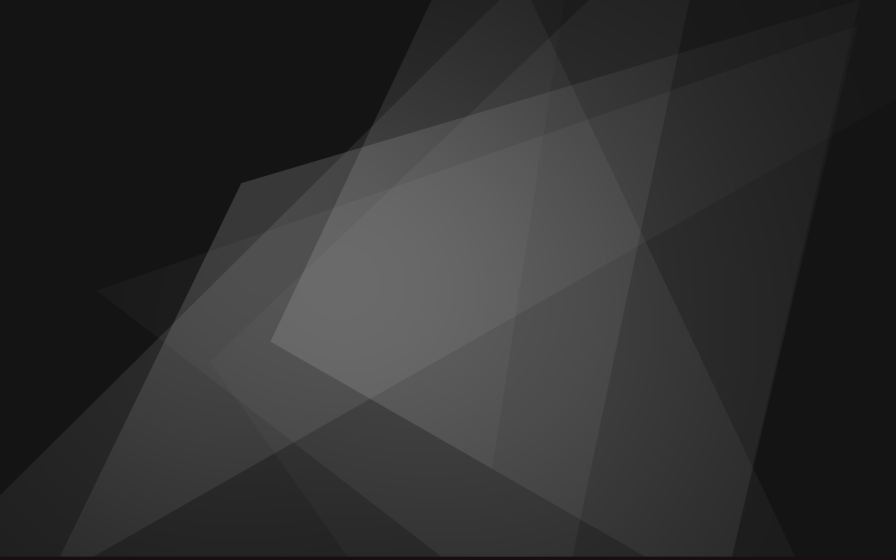
This background is drawn by a WebGL 2 fragment shader. Its source:

```glsl
#version 300 es
precision highp float;
// Overlapping translucent grey panes on a near-black ground.
// Each pane is a convex quad made of four half-planes, and its opacity
// fades with a Gaussian glow, so crossings build up towards the centre.

uniform vec2 u_resolution;
out vec4 outColor;

const vec3 GROUND = vec3(0.08);
const vec3 LIGHT = vec3(0.72);
const vec3 BASE_LINE = vec3(0.09, 0.06, 0.07);
const float FLOOR_GLOW = 0.08; // share of opacity kept far from the glow

// Signed distance to the line a-b, positive on its left.
float leftOf(vec2 p, vec2 a, vec2 b) {
    vec2 d = normalize(b - a);
    return d.x * (p.y - a.y) - d.y * (p.x - a.x);
}

// Coverage of a convex quad with counterclockwise corners.
float quad(vec2 p, vec2 a, vec2 b, vec2 c, vec2 d, float soft) {
    float inside = min(min(leftOf(p, a, b), leftOf(p, b, c)),
                       min(leftOf(p, c, d), leftOf(p, d, a)));
    return smoothstep(-soft, soft, inside);
}

// Opacity that falls off around a centre.
float glow(vec2 p, vec2 centre, float radius, float strength) {
    vec2 q = (p - centre) / radius;
    return strength * mix(FLOOR_GLOW, 1.0, exp(-dot(q, q)));
}

vec3 addPane(vec3 below, float coverage, float opacity) {
    return mix(below, LIGHT, coverage * opacity);
}

void main() {
    // Canvas units: 1.6 wide, 1 high.
    vec2 p = gl_FragCoord.xy / u_resolution * vec2(1.6, 1.0);
    float soft = 0.75 / u_resolution.y;
    vec3 color = GROUND;

    // Large pane with its bright corner at the upper left
    float cover = quad(p, vec2(0.431, 0.673), vec2(0.007, -0.2),
                       vec2(1.259, -0.2), vec2(1.535, 1.0), soft);
    color = addPane(color, cover, glow(p, vec2(0.431, 0.673), 0.667, 0.22));

    // Wide pane pointing left
    cover = quad(p, vec2(0.173, 0.481), vec2(1.055, -0.2),
                 vec2(1.259, -0.2), vec2(1.531, 0.954), soft);
    color = addPane(color, cover, glow(p, vec2(0.94, 0.31), 0.69, 0.10));

    // Diagonal beam opening to the upper right
    cover = quad(p, vec2(-0.2, -0.083), vec2(-0.2, -0.203),
                 vec2(1.8, 0.937), vec2(1.8, 1.901), soft);
    color = addPane(color, cover, glow(p, vec2(0.44, 0.46), 0.69, 0.14));

    // Upright pane with a slanted right side
    cover = quad(p, vec2(0.375, 0.354), vec2(0.766, -0.2),
                 vec2(0.979, -0.2), vec2(1.276, 1.214), soft);
    color = addPane(color, cover, glow(p, vec2(1.04, 0.52), 0.625, 0.10));

    // Two panes sharing the sharp inner corner
    vec2 corner = vec2(0.483, 0.390);
    vec2 top = vec2(0.818, 1.1);
    cover = quad(p, corner, vec2(1.520, -0.205), vec2(0.9005, 1.1), top, soft);
    color = addPane(color, cover, glow(p, vec2(0.69, 0.354), 0.69, 0.135));
    cover = quad(p, corner, vec2(0.879, 0.163), vec2(1.023, 1.1), top, soft);
    color = addPane(color, cover, glow(p, vec2(0.59, 0.48), 0.43, 0.10));

    // Thin dark line along the bottom
    color = mix(BASE_LINE, color, smoothstep(0.006 - soft, 0.006 + soft, p.y));

    outColor = vec4(color, 1.0);
}
```
